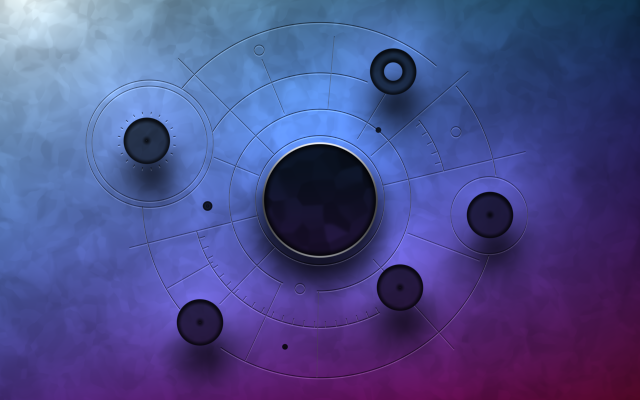
A Shadertoy shader for this background:

```glsl
// Engraved orbital dial with sunken discs on a mottled blue, violet and crimson wall.

// Layout, in units of canvas height
const vec2 HUB = vec2(0.8, 0.5);
const float HUB_RADIUS = 0.142;
const float RIM_WIDTH = 0.0022;
const float GROOVE_WIDTH = 0.0009;
const float TICK_LENGTH = 0.016;
const float TICK_STEP = 5.0;
const vec2 SHADOW_SHIFT = vec2(0.012, -0.078);
const vec2 LAMP = vec2(0.07, 1.02);

// Strengths
const float GROOVE_DARK = 0.6;
const float GROOVE_LIGHT = 0.17;
const float MOTTLE = 0.36;
const vec3 LAMP_COLOR = vec3(0.50, 0.44, 0.38);
const vec3 HUB_GLOW = vec3(0.10, 0.20, 0.32);
const vec3 HALO_COLOR = vec3(0.12, 0.14, 0.25);
const vec3 HUB_TOP = vec3(0.04, 0.07, 0.13);
const vec3 HUB_BOTTOM = vec3(0.11, 0.07, 0.20);

// Hub arcs: radius, middle angle, half span in degrees
const vec3 ARCS[9] = vec3[](
    vec3(0.444, 95, 46), vec3(0.444, 24, 16), vec3(0.444, -71, 53),
    vec3(0.444, -160, 18), vec3(0.318, 108, 40), vec3(0.318, 26, 13),
    vec3(0.318, -114, 52), vec3(0.227, 77, 169), vec3(0.161, 0, 181));
// Spokes: angle in degrees, inner and outer radius
const vec3 SPOKES[14] = vec3[](
    vec3(135, 0.16, 0.50), vec3(112.4, 0.235, 0.38), vec3(85, 0.23, 0.41),
    vec3(58.5, 0.18, 0.32), vec3(41, 0.17, 0.49), vec3(13.3, 0.163, 0.527),
    vec3(-20.6, 0.235, 0.425), vec3(-48, 0.20, 0.50), vec3(-91, 0.23, 0.44),
    vec3(-115, 0.23, 0.44), vec3(-134, 0.16, 0.36), vec3(-150, 0.31, 0.44),
    vec3(-166, 0.16, 0.49), vec3(158, 0.165, 0.285));
// Thin circles: centre, radius
const vec3 CIRCLES[6] = vec3[](
    vec3(0.374, 0.641, 0.159), vec3(0.374, 0.641, 0.144), vec3(1.223, 0.4625, 0.096),
    vec3(0.648, 0.875, 0.0125), vec3(1.14, 0.671, 0.0125), vec3(0.75, 0.279, 0.0125));
// Sunken discs: centre, radius, hole radius
const vec4 DISCS[8] = vec4[](
    vec4(0.367, 0.648, 0.058, 0), vec4(0.983, 0.821, 0.058, 0.023),
    vec4(1.225, 0.4625, 0.058, 0), vec4(1.0, 0.281, 0.058, 0),
    vec4(0.5, 0.194, 0.058, 0), vec4(0.946, 0.675, 0.007, 0),
    vec4(0.7125, 0.133, 0.007, 0), vec4(0.519, 0.485, 0.012, 0));

float fill(float d) {
    float px = 0.75 / iResolution.y;
    return 1.0 - smoothstep(-px, px, d);
}
float stroke(float d) { return fill(abs(d) - GROOVE_WIDTH); }
float bell(vec2 v, float size) { return exp(-dot(v, v) / (size * size)); }

vec2 hash2(vec2 p) {
    return fract(sin(vec2(dot(p, vec2(127.1, 311.7)), dot(p, vec2(269.5, 183.3)))) * 4375.85);
}

// Cellular noise with softened cell borders
float cells(vec2 p) {
    vec2 id = floor(p);
    float sum = 0.0, total = 0.0;
    for (int k = 0; k < 9; k++) {
        vec2 cell = id + vec2(k % 3 - 1, k / 3 - 1);
        vec2 v = cell + hash2(cell) - p;
        float w = exp(-11.0 * dot(v, v));
        sum += w * hash2(cell + 37.0).x;
        total += w;
    }
    return sum / total - 0.5;
}

// Curve through three colours at t = 0, 0.5 and 1
vec3 blend3(vec3 a, vec3 b, vec3 c, float t) {
    return a * (1.0 - t) * (1.0 - 2.0 * t) + b * 4.0 * t * (1.0 - t) + c * t * (2.0 * t - 1.0);
}

vec3 wall(vec2 p, vec2 uv) {
    vec3 low = blend3(vec3(0.27, 0.17, 0.48), vec3(0.36, 0.07, 0.37), vec3(0.32, 0.03, 0.15), uv.x);
    vec3 mid = blend3(vec3(0.28, 0.41, 0.64), vec3(0.28, 0.32, 0.64), vec3(0.18, 0.10, 0.33), uv.x);
    vec3 high = blend3(vec3(0.44, 0.54, 0.60), vec3(0.24, 0.40, 0.52), vec3(0.05, 0.16, 0.25), uv.x);
    vec3 col = max(blend3(low, mid, high, uv.y), 0.0);
    col += LAMP_COLOR * exp(-4.5 * length(p - LAMP));
    col += HUB_GLOW * bell(p - HUB - vec2(0.0, 0.12), 0.22);
    vec2 q = p + 0.012 * sin(p.yx * 23.0 + sin(p * 41.0));
    float tone = 0.45 * cells(q * 7.0) + 0.35 * cells(q * 19.0) + 0.25 * cells(q * 47.0);
    return col * (1.0 + MOTTLE * tone);
}

float grooves(vec2 p) {
    vec2 v = p - HUB;
    float r = length(v), angle = degrees(atan(v.y, v.x)), g = 0.0;
    float tick = (abs(fract(angle / TICK_STEP) - 0.5)) * radians(TICK_STEP) * r;
    for (int i = 0; i < 9; i++) {
        float off = abs(mod(angle - ARCS[i].y + 180.0, 360.0) - 180.0);
        float span = fill(radians(off - ARCS[i].z) * r);
        g = max(g, span * stroke(r - ARCS[i].x));
        float inside = step(abs(r - ARCS[i].x + 0.5 * TICK_LENGTH), 0.5 * TICK_LENGTH);
        if (i == 5 || i == 6) g = max(g, 0.7 * span * inside * stroke(tick));
    }
    for (int i = 0; i < 14; i++) {
        float a = radians(SPOKES[i].x);
        vec2 dir = vec2(cos(a), sin(a));
        float along = clamp(dot(v, dir), SPOKES[i].y, SPOKES[i].z);
        g = max(g, 0.7 * stroke(length(v - dir * along)));
    }
    for (int i = 0; i < 6; i++) g = max(g, 0.8 * stroke(length(p - CIRCLES[i].xy) - CIRCLES[i].z));
    // Short marks around the first disc
    vec2 m = p - DISCS[0].xy;
    float mark = abs(fract(atan(m.y, m.x) * 3.183) - 0.5) * 0.314 * length(m);
    return max(g, stroke(mark) * fill(abs(length(m) - 0.07) - 0.003));
}

void mainImage(out vec4 fragColor, in vec2 fragCoord) {
    vec2 uv = fragCoord / iResolution.xy, p = fragCoord / iResolution.y;
    vec3 base = wall(p, uv), col = base;

    // Halos above and shadows below the discs
    for (int i = 0; i < 5; i++) {
        vec2 v = p - DISCS[i].xy;
        col += HALO_COLOR * bell(v - vec2(0.0, 0.04), 0.13);
        col *= 1.0 - 0.68 * bell(v - SHADOW_SHIFT, 0.075);
    }
    vec2 h = p - HUB;
    float hub = length(h) - HUB_RADIUS;
    float hubShadow = length(h + vec2(0.0, 0.055)) - HUB_RADIUS;
    col *= 1.0 - 0.75 * (1.0 - smoothstep(-0.04, 0.075, hubShadow));

    // Engraving: a dark cut with a lit lower lip
    col *= 1.0 - GROOVE_DARK * grooves(p);
    col += GROOVE_LIGHT * grooves(p + vec2(0.0, 0.0032));

    // Sunken discs
    for (int i = 0; i < 8; i++) {
        vec2 v = p - DISCS[i].xy;
        float d = max(length(v) - DISCS[i].z, DISCS[i].w - length(v));
        float depth = smoothstep(0.0, 0.014, -d + 0.06 * min(-v.y, 0.0));
        col = mix(col, base * mix(0.12, 0.42, depth), fill(d));
    }

    // Hub plate and metal rim
    vec3 plate = mix(HUB_BOTTOM, HUB_TOP, smoothstep(-0.14, 0.1, h.y));
    plate *= (1.0 + 0.6 * cells(p * 24.0)) * smoothstep(-0.005, 0.02, -hub);
    col = mix(col, plate, fill(hub));
    float facing = h.y / HUB_RADIUS;
    float shine = 0.28 + 0.68 * pow(max(facing, 0.0), 1.3) + 0.3 * pow(max(-facing, 0.0), 3.0);
    col = mix(col, vec3(0.96, 0.97, 1.0) * shine, fill(abs(hub) - RIM_WIDTH));

    fragColor = vec4(clamp(col, 0.0, 1.0), 1.0);
}
```
